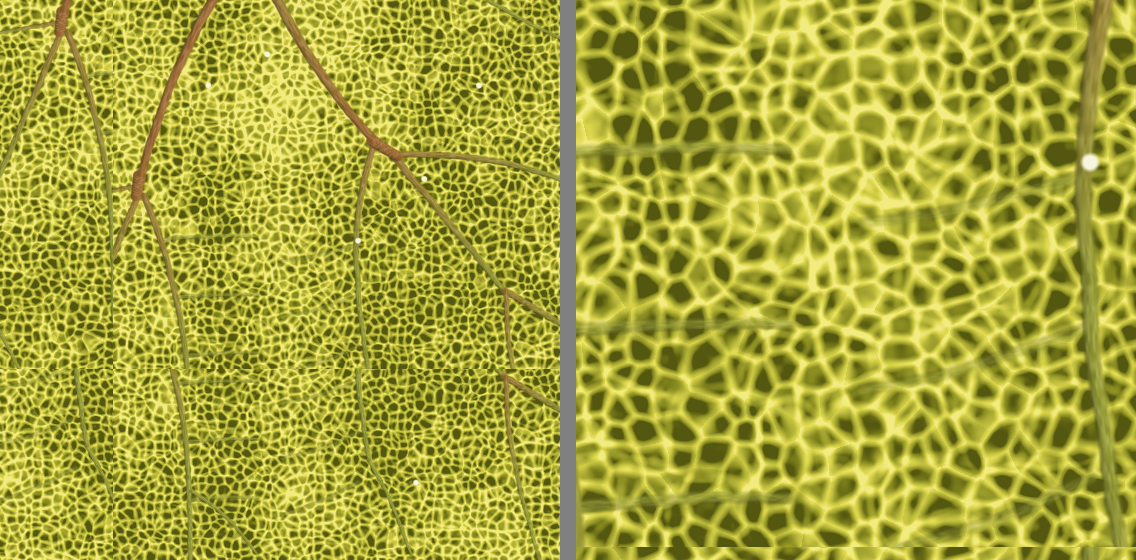
Left, the full canvas; right, a detail of the centre.
A WebGL 1 fragment shader for this texture:

```glsl
precision highp float;
uniform vec2 u_resolution;

const vec3 DARK = vec3(0.33, 0.34, 0.06);
const vec3 OLIVE = vec3(0.53, 0.54, 0.12);
const vec3 LIME = vec3(0.69, 0.69, 0.22);
const vec3 YELLOW = vec3(0.85, 0.83, 0.28);
const vec3 CREAM = vec3(0.95, 0.92, 0.50);
const vec3 VEIN_GREEN = vec3(0.57, 0.59, 0.23);
const vec3 VEIN_BROWN = vec3(0.61, 0.43, 0.23);
const float FINE_CELLS = 62.0;
const float COARSE_CELLS = 23.0;
const float SPECK_GRID = 18.0;
const float STEM = 0.0088;
const float BRANCH = 0.0058;
const float TWIG = 0.0036;
const vec2 SEAM = vec2(0.202, 0.341);

vec2 hash2(vec2 p) {
  vec3 q = fract(vec3(p.xyx) * vec3(0.1031, 0.1030, 0.0973));
  q += dot(q, q.yzx + 33.33);
  return fract((q.xx + q.yz) * q.zy);
}

float noise(vec2 p) {
  vec2 i = floor(p), f = fract(p);
  f = f * f * (3.0 - 2.0 * f);
  return mix(mix(hash2(i).x, hash2(i + vec2(1, 0)).x, f.x),
             mix(hash2(i + vec2(0, 1)).x, hash2(i + vec2(1, 1)).x, f.x), f.y);
}

// Distances to the three nearest cell seeds, and a random value of the cell
vec4 cells(vec2 p) {
  vec2 base = floor(p);
  vec4 near = vec4(9.0, 9.0, 9.0, 0.0);
  for (int y = -1; y <= 1; y++) {
    for (int x = -1; x <= 1; x++) {
      vec2 id = base + vec2(x, y);
      vec2 h = hash2(id + 17.0);
      float d = length(id + 0.1 + 0.8 * h - p);
      if (d < near.x) near = vec4(d, near.xy, h.x);
      else if (d < near.y) near.yz = vec2(d, near.y);
      else near.z = min(near.z, d);
    }
  }
  return near;
}

vec3 leafRamp(float t) {
  vec3 c = mix(DARK, OLIVE, clamp((t - 0.06) / 0.18, 0.0, 1.0));
  c = mix(c, LIME, clamp((t - 0.24) / 0.26, 0.0, 1.0));
  c = mix(c, YELLOW, clamp((t - 0.50) / 0.26, 0.0, 1.0));
  return mix(c, CREAM, clamp((t - 0.76) / 0.20, 0.0, 1.0));
}

// Bowed, tapering vein; brown holds the brownness at its start and end
void vein(inout vec3 c, vec2 p, vec2 a, vec2 b, float bow, float width, vec2 brown, float strength) {
  vec2 ab = b - a;
  vec2 side = normalize(vec2(-ab.y, ab.x));
  float h = clamp(dot(p - a, ab) / dot(ab, ab), 0.0, 1.0);
  vec2 off = p - a - ab * h - side * bow * 4.0 * h * (1.0 - h);
  float w = width * mix(1.0, 0.8, h);
  float across = clamp(dot(off, side) / w, -1.0, 1.0);
  vec3 tint = mix(VEIN_GREEN, VEIN_BROWN, mix(brown.x, brown.y, h));
  tint *= 1.0 + 0.16 * across - 0.22 * pow(abs(across), 4.0);
  tint += 0.14 * (noise(vec2(across * 3.0, h * 30.0)) - 0.5);
  c = mix(c, tint, strength * (1.0 - smoothstep(w - 0.0018, w + 0.0018, length(off))));
}

vec3 tissue(vec2 p) {
  vec2 warp = vec2(noise(p * 28.0), noise(p * 28.0 + 50.0)) - 0.5;
  vec2 q = p + 0.012 * warp;
  vec4 fine = cells(q * FINE_CELLS);
  vec4 coarse = cells(q * COARSE_CELLS + 7.0);
  float net = 1.0 - smoothstep(0.0, 0.58, fine.y - fine.x);
  float joint = 1.0 - smoothstep(0.05, 0.40, fine.z - fine.x);
  float trunk = 1.0 - smoothstep(0.02, 0.17, coarse.y - coarse.x);
  float region = 0.6 * noise(p * 5.0 + 3.0) + 0.4 * noise(p * 13.0) - 0.5;
  float ridge = (p.x - 0.50 - 0.12 * (0.7 - p.y)) / 0.085;
  float fold = (p.x - 0.39 - 0.05 * (0.7 - p.y)) / 0.06;
  float tone = 0.09 + 0.62 * net + 0.20 * joint + 0.24 * trunk * (0.4 + noise(p * 32.0));
  tone += 0.50 * region + 0.17 * exp(-ridge * ridge) - 0.14 * exp(-fold * fold);
  tone += 0.22 * (fine.w - 0.5) + 0.30 * (noise(p * 150.0) - 0.5);
  return leafRamp(tone);
}

void mainVeins(inout vec3 c, vec2 p) {
  vec2 q = p + 0.003 * (vec2(noise(p * 22.0), noise(p * 22.0 + 9.0)) - 0.5);
  vec2 green = vec2(0.0), brown = vec2(1.0), fading = vec2(0.7, 0.0);
  // Faint side veins
  for (int i = 0; i < 4; i++) {
    float k = float(i);
    vein(c, q, vec2(0.290 + 0.016 * k, 0.572 - 0.104 * k), vec2(0.46, 0.577 - 0.104 * k), 0.003, TWIG, green, 0.6);
    vein(c, q, vec2(0.640, 0.563 - 0.09 * k), vec2(0.505, 0.535 - 0.10 * k), 0.004, TWIG, green, 0.4);
  }
  vein(c, q, vec2(0.870, 1.000), vec2(1.020, 0.920), 0.0, TWIG, green, 0.9);
  vein(c, q, vec2(0.245, 0.667), vec2(0.137, 0.648), 0.0, TWIG, fading, 0.9);
  vein(c, q, vec2(0.137, 0.115), vec2(0.170, 0.050), 0.0, TWIG, green, 0.9);
  // Green branches
  vein(c, q, vec2(0.250, 0.655), vec2(0.137, 0.394), 0.0, BRANCH, fading, 0.95);
  vein(c, q, vec2(0.258, 0.650), vec2(0.336, 0.300), 0.015, BRANCH, fading, 0.95);
  vein(c, q, vec2(0.336, 0.300), vec2(0.341, 0.130), 0.0, 0.8 * BRANCH, green, 0.95);
  vein(c, q, vec2(0.341, 0.278), vec2(0.456, 0.167), 0.008, TWIG, green, 0.9);
  vein(c, q, vec2(0.703, 0.722), vec2(0.900, 0.482), 0.0, 1.1 * BRANCH, fading, 0.95);
  vein(c, q, vec2(0.900, 0.482), vec2(1.020, 0.410), 0.0, BRANCH, fading, 0.95);
  vein(c, q, vec2(0.712, 0.723), vec2(1.020, 0.672), 0.018, BRANCH, fading, 0.95);
  vein(c, q, vec2(0.668, 0.740), vec2(0.638, 0.500), -0.012, BRANCH, fading, 0.95);
  vein(c, q, vec2(0.638, 0.500), vec2(0.660, 0.333), -0.003, 0.8 * BRANCH, green, 0.95);
  vein(c, q, vec2(0.660, 0.333), vec2(0.735, 0.165), 0.004, TWIG, green, 0.9);
  vein(c, q, vec2(0.903, 0.480), vec2(0.937, 0.250), -0.008, 0.8 * BRANCH, fading, 0.9);
  vein(c, q, vec2(0.937, 0.250), vec2(0.970, 0.130), 0.0, TWIG, green, 0.9);
  // Brown stems and their knots
  vein(c, q, vec2(0.384, 1.005), vec2(0.247, 0.660), -0.015, STEM, brown, 1.0);
  vein(c, q, vec2(0.492, 1.005), vec2(0.671, 0.745), -0.010, STEM, vec2(0.6, 1.0), 1.0);
  vein(c, q, vec2(0.665, 0.748), vec2(0.710, 0.720), 0.0, 1.2 * STEM, brown, 1.0);
  vein(c, q, vec2(0.250, 0.685), vec2(0.244, 0.650), 0.0, 1.3 * STEM, brown, 1.0);
}

void main() {
  vec2 p = gl_FragCoord.xy / u_resolution;
  // Four patches of one leaf meet at straight seams
  vec2 upper = p.x < SEAM.x ? vec2(0.137, -0.293) : vec2(0.0);
  vec2 lower = p.x < SEAM.x ? vec2(0.504, 0.128) : vec2(0.0, 0.154);
  vec2 leaf = p + (p.y < SEAM.y ? lower : upper);
  vec3 color = tissue(leaf);
  mainVeins(color, leaf);
  // Rare pale specks
  vec2 id = floor(leaf * SPECK_GRID);
  vec2 h = hash2(id + 71.0);
  float speck = length(fract(leaf * SPECK_GRID) - 0.25 - 0.5 * h.yx);
  color = mix(color, vec3(0.97, 0.96, 0.88), step(h.x, 0.025) * (1.0 - smoothstep(0.06, 0.12, speck)));
  gl_FragColor = vec4(color, 1.0);
}
```
